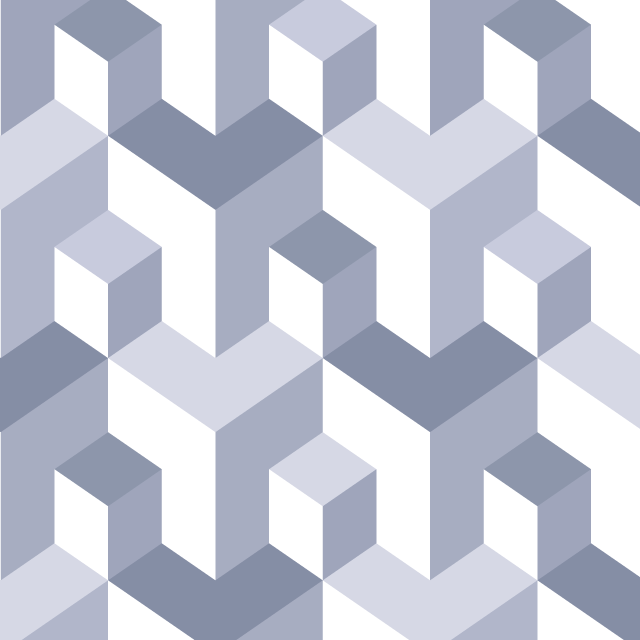
A three.js fragment shader for this pattern:

```glsl
// Isometric blocks: chevron-topped columns with a small cube in each gap, toned as a checkerboard.
// Each point is folded into one column and row of a lattice, then sorted by depth
// below the chevron into top, wall, cube lid or cube side; subsamples smooth the edges.

#define ORIGIN vec2(0.1689, 0.7878)       // foot of the first cube
#define UNIT vec2(0.08385, 0.05788)       // half cube width, slope rise
#define PERIOD vec2(4.0, 6.0)             // repeat size in units
#define SAMPLES 4                         // subsamples per axis
#define WHITE vec3(1.0)
#define CHEVRON_DARK vec3(0.523, 0.555, 0.648)
#define CHEVRON_PALE vec3(0.839, 0.847, 0.898)
#define LID_DARK vec3(0.553, 0.588, 0.671)
#define LID_PALE vec3(0.785, 0.796, 0.867)
#define WALL_MID vec3(0.655, 0.680, 0.757)
#define WALL_PALE vec3(0.694, 0.714, 0.794)
#define SHADE vec3(0.622, 0.648, 0.734)

varying vec2 vUv;

bool isEven(float n) {
  return mod(n, 2.0) < 0.5;
}

// Shaded wall tone, varying with row and checker parity
vec3 wallColor(float row, bool dark) {
  if (dark) return row < -0.5 ? SHADE : WALL_MID;
  return isEven(row) ? WALL_PALE : WALL_MID;
}

// Lid tone; pale lids in the lowest row share the chevron tone
vec3 lidColor(float column, float row) {
  if (isEven(column + row)) return LID_DARK;
  return row > 1.5 ? CHEVRON_PALE : LID_PALE;
}

vec3 blockPattern(vec2 uv) {
  vec2 p = (uv - ORIGIN) / UNIT;

  // Fold into a column, mirrored about its front edge
  float column = floor(p.x / PERIOD.x);
  float across = p.x - column * PERIOD.x - 0.5 * PERIOD.x;
  float fromEdge = abs(across);
  float fromCube = 2.0 - fromEdge;
  bool leftHalf = across < 0.0;

  // Fold into a row that starts at the zigzag top of the chevron
  float top = abs(fromEdge - 1.0) - 1.0;
  float row = floor((-p.y - top) / PERIOD.y);
  float depth = -p.y - row * PERIOD.y;
  bool dark = isEven(column + row);

  // Chevron top
  if (depth < 2.0 - fromEdge) return dark ? CHEVRON_DARK : CHEVRON_PALE;

  // Tall walls
  if (fromCube > 1.0 || depth < 2.0 + fromCube)
    return leftHalf ? WHITE : wallColor(row, dark);

  // Cube lid
  if (depth < 4.0 - fromCube)
    return lidColor(leftHalf ? column : column + 1.0, row + 1.0);

  // Cube sides
  return leftHalf ? SHADE : WHITE;
}

void main() {
  vec2 footprint = fwidth(vUv);
  vec3 sum = vec3(0.0);
  for (int j = 0; j < SAMPLES; j++) {
    for (int i = 0; i < SAMPLES; i++) {
      vec2 offset = (vec2(float(i), float(j)) + 0.5) / float(SAMPLES) - 0.5;
      sum += blockPattern(vUv + offset * footprint);
    }
  }
  gl_FragColor = vec4(sum / float(SAMPLES * SAMPLES), 1.0);
}
```
